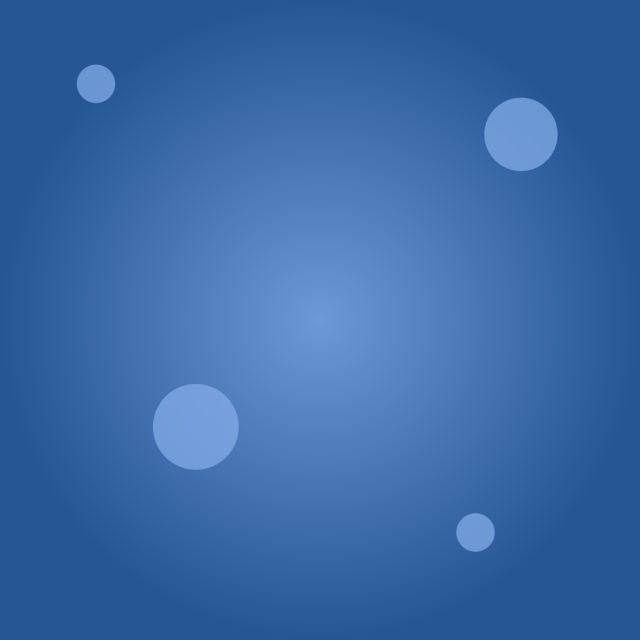
This background is drawn by a Shadertoy shader. Its source:

```glsl
// Four translucent pale discs float over a blue radial glow.
// The glow is a linear falloff from the canvas centre to its edges;
// the discs are smooth-edged circle distances blended in a loop.

const vec3 GLOW_CENTRE = vec3(0.420, 0.597, 0.847);
const vec3 GLOW_EDGE   = vec3(0.153, 0.337, 0.580);
const vec3 DISC_TINT   = vec3(0.510, 0.678, 0.910);
const float GLOW_RADIUS  = 0.5;
const float DISC_OPACITY = 0.74;

// Each disc: centre x, centre y, radius
const vec3 DISCS[4] = vec3[4](
    vec3(0.150, 0.869, 0.0300),
    vec3(0.814, 0.790, 0.0573),
    vec3(0.306, 0.333, 0.0670),
    vec3(0.743, 0.168, 0.0300)
);

// Signed distance to a circle, negative inside
float circleDistance(vec2 point, vec2 centre, float radius) {
    return length(point - centre) - radius;
}

// Coverage of a shape with an edge about one pixel wide
float coverage(float dist, float pixel) {
    return 1.0 - smoothstep(-0.75 * pixel, 0.75 * pixel, dist);
}

vec3 radialGlow(vec2 point, vec2 centre, float radius, vec3 inner, vec3 outer) {
    return mix(inner, outer, clamp(length(point - centre) / radius, 0.0, 1.0));
}

void mainImage(out vec4 fragColor, in vec2 fragCoord) {
    // Square canvas units, centred at (0.5, 0.5)
    float pixel = 1.0 / min(iResolution.x, iResolution.y);
    vec2 point = (fragCoord - 0.5 * iResolution.xy) * pixel + 0.5;

    // Background glow
    vec3 color = radialGlow(point, vec2(0.5), GLOW_RADIUS, GLOW_CENTRE, GLOW_EDGE);

    // Translucent discs
    for (int i = 0; i < 4; i++) {
        float dist = circleDistance(point, DISCS[i].xy, DISCS[i].z);
        color = mix(color, DISC_TINT, DISC_OPACITY * coverage(dist, pixel));
    }

    fragColor = vec4(color, 1.0);
}
```
